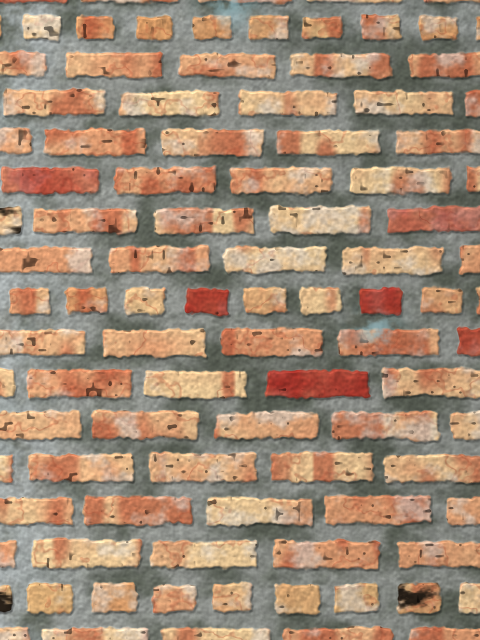
Reproduce this texture procedurally as a WebGL 1 fragment shader.

```glsl
precision highp float;
// Weathered brick wall: courses of long bricks with a course of short ends every
// seventh row, laid in thick grey mortar. Rows widen slightly downwards; noise
// roughens the outlines, stains the clay and drives a simple relief light.

uniform vec2 u_resolution;

const float FIRST_ROW = 0.0573;   // centre of row 0, measured from the top
const float ROW_PITCH = 0.0777;
const float ROW_GROWTH = 0.000514;

const vec3 MORTAR_DARK = vec3(0.34, 0.36, 0.32);
const vec3 MORTAR_MID = vec3(0.56, 0.57, 0.55);
const vec3 MORTAR_PALE = vec3(0.70, 0.73, 0.74);
const vec3 CREAM = vec3(0.90, 0.77, 0.58);
const vec3 SALMON = vec3(0.84, 0.59, 0.43);
const vec3 OCHRE = vec3(0.76, 0.56, 0.34);
const vec3 RUST = vec3(0.67, 0.32, 0.22);
const vec3 OVERBURNT = vec3(0.62, 0.17, 0.14);
const vec3 SOOT = vec3(0.15, 0.12, 0.09);
const vec3 LIME = vec3(0.83, 0.80, 0.76);
const vec3 BLUE_WASH = vec3(0.62, 0.78, 0.82);

float hash(vec2 p) {
  return fract(sin(dot(p, vec2(127.1, 311.7))) * 43758.5453);
}

float noise(vec2 p) {
  vec2 i = floor(p), f = fract(p);
  f = f * f * (3.0 - 2.0 * f);
  return mix(mix(hash(i), hash(i + vec2(1, 0)), f.x),
             mix(hash(i + vec2(0, 1)), hash(i + vec2(1, 1)), f.x), f.y);
}

float fbm(vec2 p) {
  float sum = 0.0, amp = 0.53;
  for (int i = 0; i < 4; i++) {
    sum += amp * noise(p);
    p = p * 2.1 + 17.3;
    amp *= 0.5;
  }
  return sum;
}

float isRow(float row, float wanted) {
  return 1.0 - step(0.5, abs(row - wanted));
}

float blot(vec2 p, vec2 centre, float radius) {
  vec2 d = (p - centre) / radius;
  return exp(-dot(d, d));
}

// Signed distance to the nearest brick in x, its row and column in y and z.
vec3 brickAt(vec2 p) {
  vec2 rough = vec2(fbm(p * 24.0), fbm(p * 24.0 + 51.0)) - 0.5;
  vec2 crumble = vec2(noise(p * 105.0), noise(p * 105.0 + 9.0)) - 0.5;
  vec2 q = p + rough * 0.013 + crumble * 0.005;

  float root = sqrt(ROW_PITCH * ROW_PITCH + 4.0 * ROW_GROWTH * (q.y - FIRST_ROW));
  float row = floor((root - ROW_PITCH) / (2.0 * ROW_GROWTH) + 0.5);
  float rowY = FIRST_ROW + row * (ROW_PITCH + ROW_GROWTH * row);
  float rowHeight = ROW_PITCH + 2.0 * ROW_GROWTH * row;

  // Alternate courses are staggered; short courses have half the pitch.
  float header = isRow(mod(row + 0.5, 7.0), 0.5);
  float odd = step(0.5, mod(row, 2.0));
  float bend = row - 9.5;
  float start = mix(0.028 - 0.0085 * row, 0.052 + 0.00104 * bend * bend, odd);
  start = mix(start, 0.038 - 0.00054 * row * row, header);
  float pitch = (0.238 + 0.00113 * row) * mix(1.0, 0.5, header);
  float gap = mix(0.026, 0.032, header);

  float column = floor((q.x - start + gap * 0.5) / pitch);
  vec2 id = vec2(row, column);
  vec2 centre = vec2(start + column * pitch + 0.5 * (pitch - gap), rowY);
  centre += (vec2(hash(id + 3.1), hash(id + 8.7)) - 0.5) * vec2(0.010, 0.004);
  vec2 halfSize = vec2(0.5 * (pitch - gap), 0.335 * rowHeight);
  halfSize -= vec2(hash(id + 5.5) * 0.006, hash(id + 6.2) * 0.003);
  vec2 e = abs(q - centre) - halfSize + 0.006;
  float d = length(max(e, 0.0)) + min(max(e.x, e.y), 0.0) - 0.006;
  return vec3(d, id);
}

float relief(vec2 p, float d) {
  return 0.8 * smoothstep(0.004, -0.004, d) + 0.55 * fbm(p * 48.0) + 0.2 * noise(p * 170.0);
}

vec3 mortarColor(vec2 p) {
  float cloud = fbm(p * vec2(13.0, 19.0) + 4.0);
  vec3 c = mix(MORTAR_DARK, MORTAR_MID, smoothstep(0.22, 0.72, cloud + 0.12 * (0.5 - p.x)));
  float daylight = smoothstep(0.24, 0.0, p.x) * 0.6 + smoothstep(0.15, 0.0, p.y) * 0.25;
  c = mix(c, MORTAR_PALE, daylight * smoothstep(0.2, 0.65, fbm(p * 21.0)));
  return c * (0.91 + 0.18 * noise(p * 130.0));
}

vec3 brickColor(vec2 p, vec2 id, float d) {
  vec2 s = p + id * 3.7;
  float tone = hash(id + 1.3);
  vec3 c = mix(SALMON, CREAM, smoothstep(0.1, 0.8, 0.6 * tone + 0.6 * fbm(s * 13.0) - 0.1));
  float header = isRow(mod(id.x + 0.5, 7.0), 0.5);
  c = mix(c, OCHRE, 0.55 * header * hash(id + 2.4));

  // Kiln bands, ringed stains and a lime film.
  float band = noise(s * vec2(27.0, 8.0)) + 0.3 * (hash(id + 4.8) - 0.5);
  c = mix(c, RUST, 0.65 * smoothstep(0.52, 0.85, band));
  float ring = smoothstep(0.045, 0.0, abs(fbm(s * 15.0 + 30.0) - 0.55));
  c = mix(c, RUST, 0.32 * ring);
  c = mix(c, LIME, 0.6 * smoothstep(0.48, 0.75, fbm(s * 19.0 + 70.0)));

  // A few overburnt red bricks, and sooty ones mostly in row 5.
  float red = isRow(id.x, 7.0) * isRow(mod(id.y, 3.0), 0.0) * step(0.5, id.y);
  red = max(red, isRow(id.x, 9.0) * isRow(id.y, 2.0));
  red = max(red, 0.65 * step(0.94, hash(id + 9.9)));
  c = mix(c, OVERBURNT, red * (0.68 + 0.3 * noise(s * 35.0)));
  float sooty = max(isRow(id.x, 5.0) * step(0.35, hash(id + 7.7)), step(0.97, hash(id + 6.6)));
  c = mix(c, SOOT, sooty * smoothstep(0.36, 0.6, fbm(s * vec2(18.0, 34.0))));

  float pits = smoothstep(0.76, 0.9, noise(s * 85.0)) * smoothstep(0.4, 0.6, noise(s * 22.0));
  c *= 1.0 - 0.5 * pits;
  c *= 0.9 + 0.2 * noise(s * 140.0);
  return c * mix(0.84, 1.0, smoothstep(0.0, -0.006, d));
}

void main() {
  vec2 uv = gl_FragCoord.xy / u_resolution;
  vec2 p = vec2(uv.x, (1.0 - uv.y) * 4.0 / 3.0);
  float edge = 0.8 / u_resolution.x + 0.0006;

  vec3 brick = brickAt(p);
  float cover = smoothstep(edge, -edge, brick.x);
  vec3 color = mix(mortarColor(p), brickColor(p, brick.yz, brick.x), cover);

  // Light from the upper left picks out trowel ridges and brick lips.
  vec2 lit = p - vec2(0.0025, 0.004);
  float slope = relief(p, brick.x) - relief(lit, brickAt(lit).x);
  color *= 1.0 + clamp(slope, -0.75, 0.45) * 0.55;

  float wash = blot(p, vec2(0.785, 0.69), 0.045) + blot(p, vec2(0.48, 0.0), 0.05);
  color = mix(color, BLUE_WASH, 0.7 * wash * smoothstep(0.3, 0.6, fbm(p * 30.0)));
  color *= mix(1.04, 0.95, uv.x);
  gl_FragColor = vec4(clamp(color, 0.0, 1.0), 1.0);
}
```
